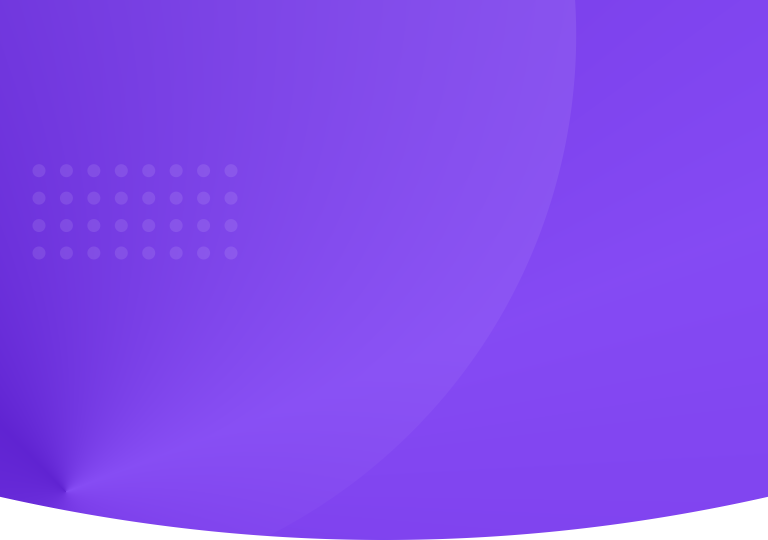
Write a Shadertoy shader that draws this background.

```glsl
// A violet angular gradient fans out from a point at the lower left.
// A large pale disc and a grid of dots lie over it as thin white veils,
// and a shallow white parabola trims the bottom. Unit: canvas height.

#define FAN_CENTER   vec2(0.122, 0.089)
#define PEAK_ANGLE   21.0
#define DISC_CENTER  vec2(0.028, 0.935)
#define DISC_RADIUS  1.039
#define DISC_VEIL    0.044
#define DOT_ORIGIN   vec2(0.0722, 0.5315)
#define DOT_PITCH    0.0508
#define DOT_RADIUS   0.0120
#define DOT_VEIL     0.10
#define CURVE_RISE   0.080

const vec3 BRIGHT = vec3(0.520, 0.290, 0.955);
const vec3 DEEP   = vec3(0.370, 0.130, 0.820);
const vec3 MEDIUM = vec3(0.492, 0.250, 0.928);
const vec3 WHITE  = vec3(1.0);

// Coverage of the region where the distance is negative.
float coverage(float distanceToEdge, float pixel) {
    return clamp(0.5 - distanceToEdge / pixel, 0.0, 1.0);
}

// Piecewise linear colour around the fan, counterclockwise from its peak.
vec3 fanColor(vec2 p) {
    vec2 ray = p - FAN_CENTER + vec2(1e-5, 0.0);
    float turn = mod(degrees(atan(ray.y, ray.x)) - PEAK_ANGLE, 360.0);
    vec3 color = mix(BRIGHT, DEEP, clamp(turn / 113.0, 0.0, 1.0));
    color = mix(color, MEDIUM, clamp((turn - 113.0) / 206.0, 0.0, 1.0));
    return mix(color, BRIGHT, clamp((turn - 319.0) / 41.0, 0.0, 1.0));
}

// Distance to the nearest dot of an 8 by 4 grid.
float dotGrid(vec2 p) {
    vec2 q = p - DOT_ORIGIN;
    vec2 cell = clamp(round(q / DOT_PITCH), vec2(0.0), vec2(7.0, 3.0));
    return length(q - cell * DOT_PITCH) - DOT_RADIUS;
}

void mainImage(out vec4 fragColor, in vec2 fragCoord) {
    float pixel = 1.0 / iResolution.y;
    vec2 p = fragCoord * pixel;
    vec3 color = fanColor(p);

    // Disc, its veil strongest toward the upper right
    float disc = coverage(length(p - DISC_CENTER) - DISC_RADIUS, pixel);
    color = mix(color, WHITE, disc * DISC_VEIL * (p.x + p.y));

    // Dots
    color = mix(color, WHITE, DOT_VEIL * coverage(dotGrid(p), pixel));

    // White below the curve
    float u = 2.0 * fragCoord.x / iResolution.x - 1.0;
    color = mix(color, WHITE, coverage(p.y - CURVE_RISE * u * u, pixel));

    fragColor = vec4(color, 1.0);
}
```
